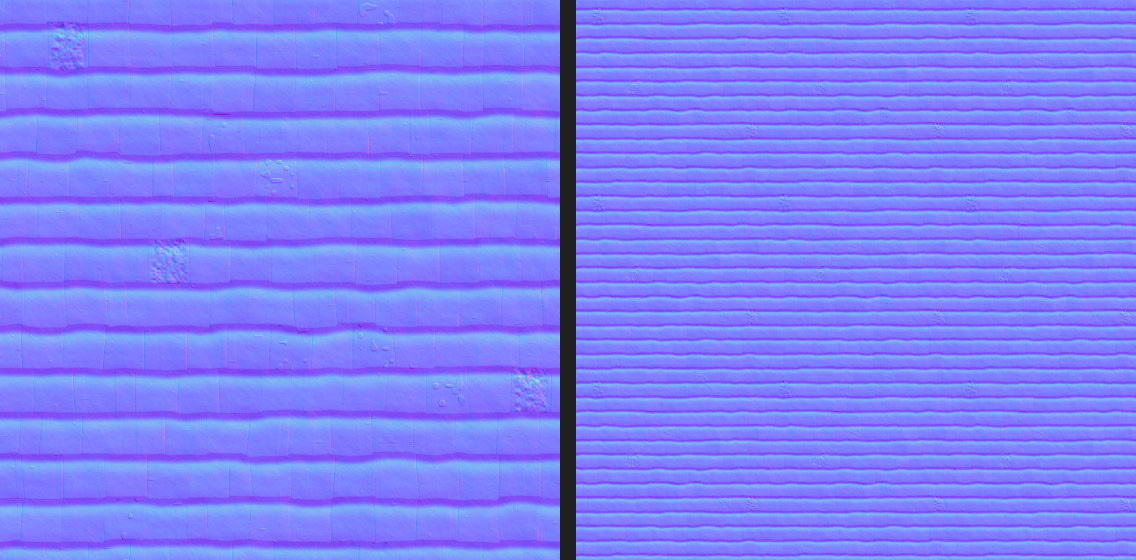
Left: one tile. Right: repeated 3 by 3.
A Shadertoy shader for this texture map:

```glsl
#define ROWS 13.0
#define TILES 13.5          // last tile of each course is a half tile
#define ROW_PHASE 0.36
#define LIP_VARIATION 0.09
#define SHADE_DEPTH 0.38
#define LIGHT_DEPTH 0.37
#define JOINT_WIDTH 0.022
#define JOINT_DEPTH 0.34
#define GRAIN 0.00028
#define ROUGH_GRAIN 0.0022
#define ROUGH_SHARE 0.02
#define PITTED_SHARE 0.05

struct Tile { float id, left, right; };

float hash(vec2 p) {
    vec3 q = fract(vec3(p.xyx) * 0.1031);
    q += dot(q, q.yzx + 33.33);
    return fract((q.x + q.y) * q.z);
}

// Value noise that wraps after "period" cells
float noise(vec2 p, vec2 period) {
    vec2 i = floor(p), f = fract(p);
    f = f * f * (3.0 - 2.0 * f);
    vec2 a = mod(i, period), b = mod(i + 1.0, period);
    return mix(mix(hash(a), hash(vec2(b.x, a.y)), f.x),
               mix(hash(vec2(a.x, b.y)), hash(b), f.x), f.y);
}

float tileHash(float id, float row, float seed) {
    return hash(vec2(id + seed * 17.0, mod(row, ROWS) + seed * 5.0));
}

// Tile of a course at x, with distances to its side joints in tile widths
Tile tileAt(float row, float x) {
    float u = fract(x + hash(vec2(77.0, mod(row, ROWS)))) * TILES;
    float id = floor(u);
    return Tile(id, u - id, min(id + 1.0, TILES) - u);
}

float tileLip(float id, float row) {
    float chipped = step(0.985, tileHash(id, row, 2.0));
    return LIP_VARIATION * tileHash(id, row, 1.0) + 0.14 * chipped;
}

// Height of a course's lower edge above its row line, blended at the joints
float lipAt(float row, float x, float soft) {
    Tile t = tileAt(row, x);
    float count = ceil(TILES);
    float own = tileLip(t.id, row);
    float next = tileLip(mod(t.id + 1.0, count), row);
    float previous = tileLip(mod(t.id + count - 1.0, count), row);
    float lip = own
        + 0.5 * (next - own) * (1.0 - smoothstep(0.0, soft, t.right))
        + 0.5 * (previous - own) * (1.0 - smoothstep(0.0, soft, t.left));
    float wobble = noise(vec2(x * 27.0, row * 7.0), vec2(27.0, ROWS * 7.0));
    return lip + 0.05 * wobble;
}

// Tilt across a course; t is the distance below the course above
float courseTilt(float t) {
    float d = (t - 0.22) / 0.2;
    float face = LIGHT_DEPTH * exp(-d * d) - 0.12 * smoothstep(0.7, 1.0, t);
    return mix(-SHADE_DEPTH, face, smoothstep(0.07, 0.23, t));
}

float ridge(float d, float width) {
    d /= width;
    return exp(-d * d);
}

float surfaceHeight(vec2 uv, float rough, float pitted) {
    float grain = noise(uv * 120.0, vec2(120.0)) + 0.5 * noise(uv * 260.0, vec2(260.0));
    float threshold = mix(0.92, 0.7, pitted);
    float lumps = smoothstep(threshold, threshold + 0.12, noise(uv * 90.0, vec2(90.0)));
    float swell = noise(uv * 40.0, vec2(40.0));
    return grain * mix(GRAIN, ROUGH_GRAIN, rough) + 0.0008 * lumps + 0.0012 * swell;
}

vec3 surfaceNormal(vec2 uv) {
    float y = uv.y * ROWS - ROW_PHASE;
    float x = uv.x + 0.007 * (noise(vec2(uv.x * 20.0, y), vec2(20.0, ROWS)) - 0.5);

    // Which course covers this point
    float row = floor(y);
    if (y - row < lipAt(row, x, 0.04)) row -= 1.0;
    Tile tile = tileAt(row, x);
    float aboveEdge = y - row - lipAt(row, x, 0.04);
    float belowEdge = row + 1.0 + lipAt(row + 1.0, x, 0.3) - y;

    // Rounded course, crisp lower edge and a small lean per tile
    vec2 tilt = vec2(0.0, courseTilt(belowEdge) - 0.3 * ridge(aboveEdge, 0.025));
    tilt += 0.06 * (vec2(tileHash(tile.id, row, 3.0), tileHash(tile.id, row, 4.0)) - 0.5);

    // Side joints and a faint inner crease
    float jointFade = 0.4 + 0.6 * smoothstep(0.0, 0.2, belowEdge);
    float crease = tile.left - mix(0.08, 0.9, tileHash(tile.id, row, 5.0));
    tilt.x += jointFade * JOINT_DEPTH * (
        ridge(tile.right, JOINT_WIDTH) * mix(0.3, 1.2, tileHash(tile.id, row, 6.0))
        - ridge(tile.left, JOINT_WIDTH) * mix(0.3, 1.2, tileHash(tile.id, row, 7.0))
        + 0.7 * ridge(crease, 0.018) * (tileHash(tile.id, row, 8.0) - 0.5));

    // Grain, lumps and the few weathered tiles
    float inside = smoothstep(0.02, 0.14, min(tile.left, tile.right));
    float wear = tileHash(tile.id, row, 9.0);
    float rough = inside * step(1.0 - ROUGH_SHARE, wear);
    float pitted = inside * step(wear, PITTED_SHARE);
    vec2 e = vec2(0.0012, 0.0);
    float h = surfaceHeight(uv, rough, pitted);
    tilt -= (vec2(surfaceHeight(uv + e.xy, rough, pitted),
                  surfaceHeight(uv + e.yx, rough, pitted)) - h) / e.x;
    return normalize(vec3(tilt, sqrt(max(1.0 - dot(tilt, tilt), 0.2))));
}

void mainImage(out vec4 fragColor, in vec2 fragCoord) {
    vec3 sum = vec3(0.0);
    for (int i = 0; i < 4; i++) {
        vec2 offset = vec2(i % 2, i / 2) * 0.5 - 0.25;
        sum += surfaceNormal((fragCoord + offset) / iResolution.xy);
    }
    fragColor = vec4(0.5 + 0.125 * sum, 1.0);
}
```
